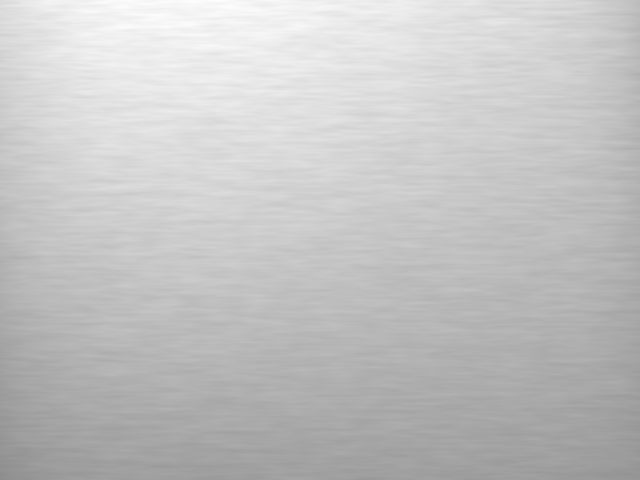
Give the GLSL for this texture, as a WebGL 1 fragment shader.

```glsl
precision highp float;
// Brushed metal sheet: fine horizontal grain under a soft light from the upper left.

uniform vec2 u_resolution;

// Lighting, in fractions of the canvas
const float BASE_LEVEL = 0.622;
const float RISE_FAR = 0.23;       // brightening towards the top, away from the light
const float RISE_NEAR = 0.355;     // brightening towards the top, below the light
const float LIGHT_X = 0.28;
const float LIGHT_WIDTH = 0.42;
const float EDGE_WIDTH = 0.075;
const float LEFT_SHADE = 0.065;
const float RIGHT_SHADE = 0.04;
const float RIGHT_SHADE_TOP = 0.09;

// Grain, in cells per canvas height
const int GRAIN_LAYERS = 4;
const vec2 GRAIN_FREQUENCY = vec2(5.0, 60.0);
const vec2 GRAIN_GROWTH = vec2(1.65, 1.4);
const vec2 LAYER_OFFSET = vec2(17.37, 41.73);
const float GRAIN_CONTRAST = 0.028;

const float TAU = 6.28319;

float hash(vec2 cell) {
    vec3 q = fract(vec3(cell.xyx) * 0.1031);
    q += dot(q, q.yzx + 33.33);
    return fract((q.x + q.y) * q.z);
}

// Dot product of a cell corner's random gradient with the offset from it
float cornerValue(vec2 cell, vec2 offset) {
    float angle = TAU * hash(cell);
    return dot(vec2(cos(angle), sin(angle)), offset);
}

float gradientNoise(vec2 p) {
    vec2 cell = floor(p);
    vec2 f = fract(p);
    vec2 blend = f * f * f * (f * (f * 6.0 - 15.0) + 10.0);
    vec2 right = vec2(1.0, 0.0);
    vec2 up = vec2(0.0, 1.0);
    float bottom = mix(cornerValue(cell, f),
                       cornerValue(cell + right, f - right), blend.x);
    float top = mix(cornerValue(cell + up, f - up),
                    cornerValue(cell + 1.0, f - 1.0), blend.x);
    return mix(bottom, top, blend.y);
}

// Stretched noise layers, from broad streaks to fine scratches
float brushedGrain(vec2 p) {
    float grain = 0.0;
    vec2 frequency = GRAIN_FREQUENCY;
    for (int i = 0; i < GRAIN_LAYERS; i++) {
        grain += gradientNoise(p * frequency + LAYER_OFFSET * float(i + 1));
        frequency *= GRAIN_GROWTH;
    }
    return grain;
}

// Smooth light with darker left and right edges
float lighting(vec2 uv) {
    float distanceToLight = (uv.x - LIGHT_X) / LIGHT_WIDTH;
    float glow = exp(-distanceToLight * distanceToLight);
    float level = BASE_LEVEL + uv.y * mix(RISE_FAR, RISE_NEAR, glow);
    float leftEdge = exp(-uv.x / EDGE_WIDTH);
    float rightEdge = exp((uv.x - 1.0) / EDGE_WIDTH);
    level -= LEFT_SHADE * leftEdge;
    level -= (RIGHT_SHADE + RIGHT_SHADE_TOP * uv.y * uv.y) * rightEdge;
    return level;
}

void main() {
    vec2 uv = gl_FragCoord.xy / u_resolution;
    vec2 p = gl_FragCoord.xy / u_resolution.y;
    float light = lighting(uv);
    float grey = light + GRAIN_CONTRAST * light * brushedGrain(p);
    gl_FragColor = vec4(vec3(grey), 1.0);
}
```
